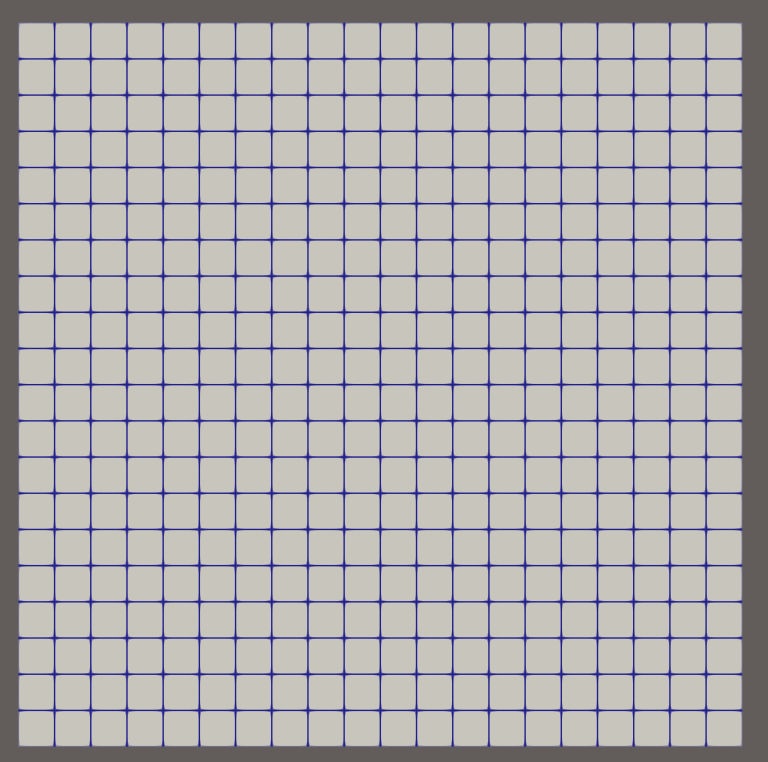
Give the GLSL for this pattern, as a WebGL 2 fragment shader.

```glsl
#version 300 es
precision highp float;
// A pale square sheet on a dark ground, ruled 20 by 20 with thin blue lines.
// Each line tapers between crossings and flares where it meets another;
// coverage is measured against the pixel size so the edges stay smooth.
uniform vec2 u_resolution;
out vec4 fragColor;

const float CELLS = 20.0;

// Ink coverage of one set of lines: across and along are in cells,
// with lines at whole numbers of across and crossings at those of along.
float ruledLine(float across, float along, float pixel) {
    float offset = abs(across - round(across));
    float nearCrossing = 2.0 * abs(fract(along) - 0.5);
    float flare = pow(nearCrossing, 6.0);
    float halfWidth = 0.019 + 0.031 * flare;
    float softness = pixel + 0.045 * flare;
    return clamp((halfWidth - offset) / softness + 0.5, 0.0, 1.0);
}

void main() {
    vec3 ground = vec3(0.386, 0.366, 0.352);
    vec3 paper = vec3(0.784, 0.772, 0.738);
    vec3 ink = vec3(0.13, 0.12, 0.55);

    // Grid coordinates in cells, with the sheet slightly off centre
    vec2 p = (gl_FragCoord.xy - 0.5 * u_resolution) / u_resolution.y + 0.0048;
    float scale = CELLS / 0.95;
    vec2 grid = p * scale;
    float pixel = scale / u_resolution.y;

    // Both sets of lines, fainter along the outer border
    vec2 lines = vec2(ruledLine(grid.x, grid.y, pixel),
                      ruledLine(grid.y, grid.x, pixel));
    vec2 inner = step(abs(grid), vec2(0.5 * CELLS - 0.5));
    lines *= mix(vec2(0.45), vec2(1.0), inner);
    vec3 sheet = mix(paper, ink, max(lines.x, lines.y));

    // Sheet cut out of the ground
    vec2 inside = clamp((0.5 * CELLS - abs(grid)) / pixel + 0.5, 0.0, 1.0);
    fragColor = vec4(mix(ground, sheet, inside.x * inside.y), 1.0);
}
```
